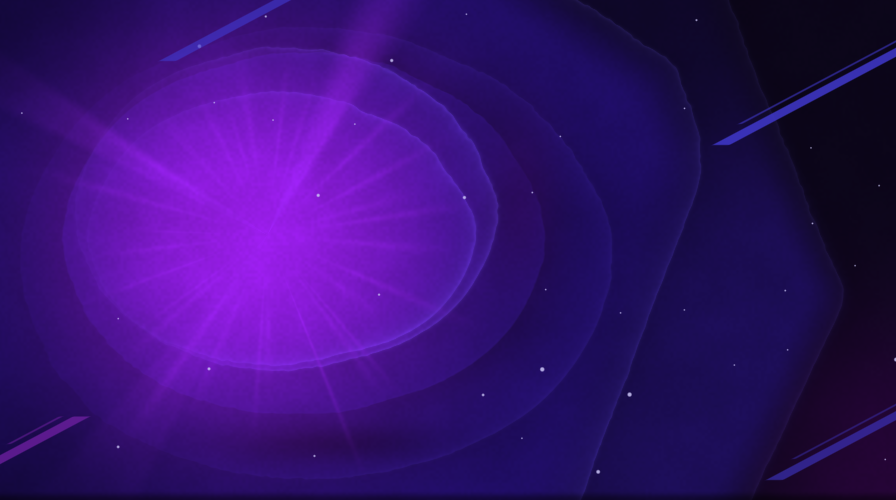
A Shadertoy shader for this background:

```glsl
// A violet starburst glowing inside the layered petals of a dark blue flower.
// Petals are distance fields with lit rims and cast shadows; hashed rays and
// stars, a radial glow and slanted light bars are layered above them.
const float TAU = 6.2831853;
const vec3 NIGHT = vec3(0.045, 0.022, 0.10);
const vec3 INDIGO = vec3(0.125, 0.052, 0.41);
const vec3 VIOLET = vec3(0.60, 0.115, 0.91);
const vec3 RAY = vec3(0.62, 0.14, 0.97);
const vec3 RIM = vec3(0.30, 0.28, 0.62);

float hash(vec2 p) {
    vec3 q = fract(vec3(p.xyx) * 0.1031);
    q += dot(q, q.yzx + 33.33);
    return fract((q.x + q.y) * q.z);
}

float noise(vec2 p) {
    vec2 i = floor(p), f = fract(p);
    f = f * f * (3.0 - 2.0 * f);
    return mix(mix(hash(i), hash(i + vec2(1, 0)), f.x),
               mix(hash(i + vec2(0, 1)), hash(i + vec2(1, 1)), f.x), f.y);
}

// Soft elliptical spot
float spot(vec2 p, vec2 center, vec2 size) {
    vec2 q = (p - center) / size;
    return exp(-dot(q, q));
}

// Signed distance to a line; positive on the left going from a to b
float side(vec2 p, vec2 a, vec2 b) {
    vec2 d = normalize(b - a);
    return dot(p - a, vec2(-d.y, d.x));
}

// Maximum with a rounded corner
float softMax(float a, float b, float k) {
    float h = max(k - abs(a - b), 0.0) / k;
    return max(a, b) + 0.25 * h * h * k;
}

// Approximate distance to a wavy ellipse
float ring(vec2 p, vec2 center, vec2 size, float wave) {
    vec2 q = (p - center) / size;
    float a = atan(q.y, q.x);
    return (length(q) - 1.0 - wave * (cos(3.0 * a + 1.0) + 0.4 * cos(8.0 * a))) * min(size.x, size.y);
}

// Shadow outside the petal edge, thin rim and soft light inside
vec3 petal(vec3 col, float d, float rim, float shadow, float px) {
    float inside = smoothstep(px, -px, d);
    col *= 1.0 - shadow * (1.0 - inside) * exp(-max(d, 0.0) / 0.06);
    return col + RIM * rim * (0.6 * exp(-abs(d) / 0.0025) + 0.45 * inside * exp(min(d, 0.0) / 0.02));
}

float angleGap(float a, float b) {
    return abs(mod(a - b + TAU * 0.5, TAU) - TAU * 0.5);
}

// Thin wedges of light at hashed angles
float rays(float angle, float radius) {
    float sum = 0.0;
    for (float k = 0.0; k < 28.0; k++) {
        float aim = (k + 0.9 * hash(vec2(k, 3.0))) * TAU / 28.0;
        float off = angleGap(angle, aim) / mix(0.012, 0.04, hash(vec2(k, 7.0)));
        sum += exp(-off * off) * smoothstep(mix(0.3, 0.58, hash(vec2(k, 11.0))), 0.1, radius);
    }
    return sum * smoothstep(0.05, 0.2, radius);
}

// Slanted bar rising from its lower tip, with horizontal cut ends
float bar(vec2 q, float rise, float thick, float px) {
    float across = abs(q.y - 0.53 * q.x) - thick;
    return smoothstep(px, -px, across) * smoothstep(-px, px, q.y) * smoothstep(px, -px, q.y - rise);
}

// Thick bar with a thin companion above
float barPair(vec2 q, float rise, float px) {
    return bar(q, rise, 0.009, px) + 0.7 * bar(q - vec2(0.038, 0.042), rise - 0.042, 0.002, px);
}

// One hashed star per grid cell
float stars(vec2 p, float cells, float px) {
    vec2 id = floor(p * cells), pos = 0.15 + 0.7 * vec2(hash(id + 5.0), hash(id + 19.0));
    float size = mix(0.0012, 0.0045, pow(hash(id + 31.0), 4.0));
    float d = length(fract(p * cells) - pos) / cells;
    return smoothstep(size + px, size - px, d) * step(0.42, hash(id + 47.0));
}

void mainImage(out vec4 fragColor, in vec2 fragCoord) {
    float px = 1.0 / iResolution.y;
    vec2 p = fragCoord * px;
    float grain = noise(p * 9.0) * 0.6 + noise(p * 23.0) * 0.4;
    vec2 w = p + 0.012 * (grain - 0.5) + 0.003 * (noise(p * 90.0) - 0.5);

    // Right-hand petals, then base colours from night to indigo
    vec2 tip = vec2(1.693, 0.407), knee = vec2(1.349, 0.872), hip = vec2(1.414, 0.674);
    float far = softMax(side(w, vec2(1.453, 1.0), tip), side(w, tip, vec2(1.523, 0.047)), 0.025);
    float near = softMax(side(w, vec2(1.163, 1.0), knee), side(w, knee, hip), 0.02);
    near = softMax(near, side(w, hip, vec2(1.209, 0.128)), 0.04);
    vec3 col = mix(NIGHT, vec3(0.15, 0.02, 0.22), spot(p, vec2(1.8, 0.05), vec2(0.28, 0.3)));
    vec3 farCol = mix(vec3(0.06, 0.03, 0.17), vec3(0.11, 0.052, 0.34), smoothstep(1.0, 0.4, p.y));
    col = mix(col, farCol, smoothstep(0.03, -0.08, far));
    col = mix(col, INDIGO, smoothstep(0.01, -0.12, near));
    col *= 1.0 - 0.45 * spot(p, vec2(0.0, 1.0), vec2(0.4, 0.3)) - 0.4 * spot(p, vec2(0.0), vec2(0.45, 0.3));

    // Outer petals, dark folds and central glow
    float lit = mix(0.15, 1.0, smoothstep(0.2, 0.9, p.x));
    col = petal(col, far, 0.16, 0.1, px);
    col = petal(col, near, 0.24, 0.15, px);
    col = petal(col, ring(w, vec2(0.628, 0.49), vec2(0.59, 0.45), 0.01), 0.13 * lit, 0.15, px);
    col = petal(col, ring(w, vec2(0.605, 0.53), vec2(0.48, 0.36), 0.01), 0.06, 0.35, px);
    col *= 1.0 - 0.65 * spot(p, vec2(0.65, 0.115), vec2(0.2, 0.04));
    vec2 c = p - vec2(0.535, 0.53);
    float radius = length(c), angle = atan(c.y, c.x);
    col = mix(col, vec3(0.27, 0.07, 0.58), 0.28 * exp(-pow(radius / 0.54, 4.0)));
    col = mix(col, VIOLET, 0.97 * exp(-pow(length(c + vec2(0.025, 0.0)) / 0.355, 2.5)));
    col = mix(col, vec3(0.19, 0.04, 0.36), 0.6 * spot(p, vec2(1.04, 0.6), vec2(0.07, 0.16)));

    // Inner petals, lit on the right, then beams and rays
    col = petal(col, ring(w, vec2(0.57, 0.58), vec2(0.42, 0.32), 0.012), 0.36 * lit, 0.12 * lit, px);
    col = petal(col, ring(w, vec2(0.56, 0.54), vec2(0.385, 0.27), 0.02), 0.3 * lit, 0.08 * lit, px);
    float beams = smoothstep(0.17, 0.0, angleGap(angle, 1.1)) * smoothstep(0.935, 0.96, angle) * 1.4
        + 0.6 * smoothstep(0.1, 0.05, angleGap(angle, 2.62)) + 0.35 * smoothstep(0.16, 0.1, angleGap(angle, 4.12));
    float light = 0.42 * beams * smoothstep(0.8, 0.1, radius) + 0.4 * rays(angle, radius);
    col = mix(col, RAY, min(light, 0.75)) * (0.9 + 0.14 * grain + 0.06 * noise(p * 160.0));

    // Stars and slanted bars
    col = mix(col, vec3(0.8, 0.78, 0.97), 0.85 * stars(p, 6.0, px));
    float blue = 0.75 * bar(p - vec2(0.335, 0.878), 0.2, 0.009, px)
        + barPair(p - vec2(1.442, 0.71), 0.3, px) + 0.7 * barPair(p - vec2(1.549, 0.04), 0.2, px);
    col = mix(col, vec3(0.25, 0.22, 0.80), 0.85 * blue);
    col = mix(col, vec3(0.42, 0.12, 0.62), 0.8 * barPair(p - vec2(-0.02, 0.07), 0.097, px));
    fragColor = vec4(col * mix(0.55, 1.0, smoothstep(0.0, 0.02, p.y)), 1.0);
}
```
